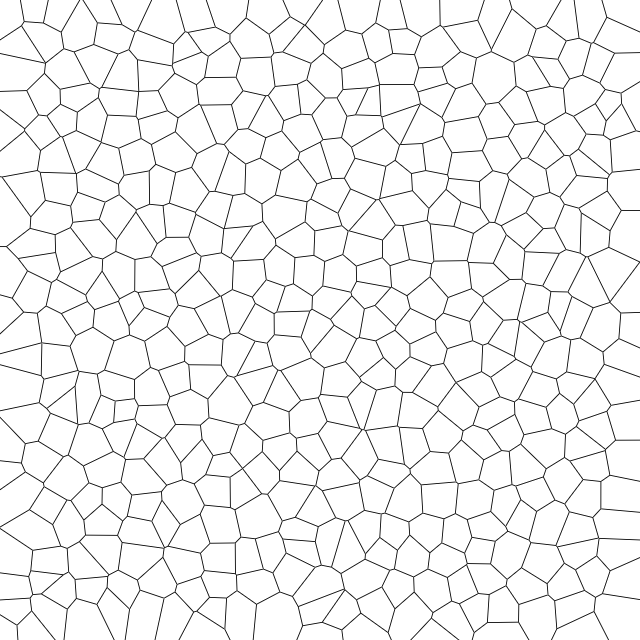
Reproduce this pattern procedurally as a Shadertoy shader.

```glsl
// Thin dark outlines of irregular Voronoi cells on a white ground.
// Seeds sit on a staggered, jittered lattice and exist only inside the canvas,
// so the border cells stretch out to the rim. Ink is the distance to the bisectors.

#define CELLS 19.5          // lattice columns across the canvas height
#define ROW_STEP 0.866      // row spacing relative to column spacing
#define JITTER 0.44         // largest seed displacement, in columns
#define LINE_WIDTH 0.00135  // stroke width, in canvas heights
#define REACH 3             // neighbours searched in each direction
#define PAPER vec3(1.0)
#define INK vec3(0.0)

vec2 hash22(vec2 p) {
    vec3 q = fract(vec3(p.xyx) * vec3(0.1031, 0.1030, 0.0973));
    q += dot(q, q.yzx + 33.33);
    return fract((q.xx + q.yz) * q.zy);
}

// Seed of a lattice node, moved to a random place in a disc around it.
vec2 seedPoint(vec2 node) {
    vec2 h = hash22(node + 57.0);
    float angle = 6.2832 * h.x;
    vec2 home = vec2(node.x + 0.5 * mod(node.y, 2.0), node.y * ROW_STEP);
    return home + JITTER * sqrt(h.y) * vec2(cos(angle), sin(angle));
}

bool isInside(vec2 p, vec2 size) {
    return all(greaterThan(p, vec2(0.0))) && all(lessThan(p, size));
}

// Distance from p to the nearest cell wall, in columns.
float wallDistance(vec2 p, vec2 size) {
    vec2 baseNode = floor(vec2(p.x, p.y / ROW_STEP + 0.5));
    vec2 nearestNode = baseNode;
    vec2 toNearest = vec2(0.0);
    float best = 1e5;

    // Find the seed that owns this point.
    for (int j = -REACH; j <= REACH; j++)
    for (int i = -REACH; i <= REACH; i++) {
        vec2 node = baseNode + vec2(i, j);
        vec2 seed = seedPoint(node);
        vec2 toSeed = seed - p;
        float d2 = dot(toSeed, toSeed);
        if (d2 < best && isInside(seed, size)) {
            best = d2;
            toNearest = toSeed;
            nearestNode = node;
        }
    }

    // Measure to the bisectors between the owner and its neighbours.
    float wall = 1e5;
    for (int j = -REACH; j <= REACH; j++)
    for (int i = -REACH; i <= REACH; i++) {
        if (i == 0 && j == 0) continue;
        vec2 seed = seedPoint(nearestNode + vec2(i, j));
        if (!isInside(seed, size)) continue;
        vec2 toSeed = seed - p;
        vec2 across = toSeed - toNearest;
        wall = min(wall, dot(0.5 * (toSeed + toNearest), normalize(across)));
    }
    return wall;
}

void mainImage(out vec4 fragColor, in vec2 fragCoord) {
    float pixel = 1.0 / iResolution.y;
    vec2 p = fragCoord * pixel * CELLS;
    vec2 size = iResolution.xy * pixel * CELLS;
    float d = wallDistance(p, size) / CELLS;

    // Share of the pixel covered by the stroke.
    float covered = clamp(0.5 * (LINE_WIDTH + pixel) - d, 0.0, min(LINE_WIDTH, pixel)) / pixel;
    fragColor = vec4(mix(PAPER, INK, covered), 1.0);
}
```
